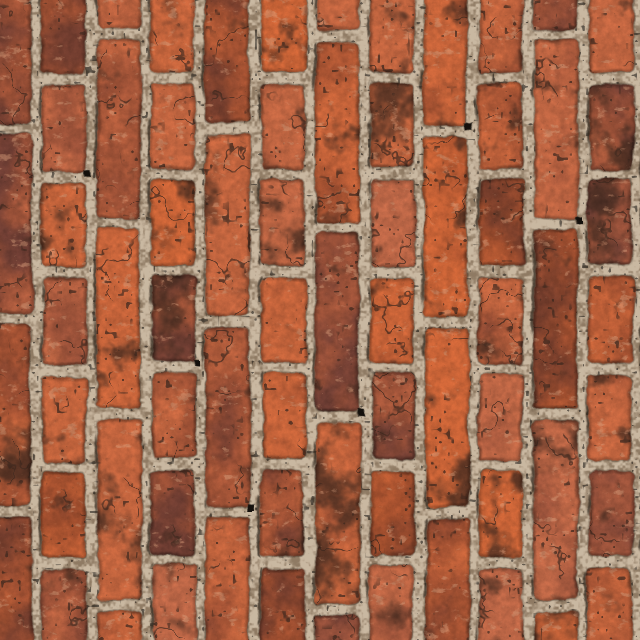
Write a WebGL 1 fragment shader that draws this texture.

```glsl
precision highp float;
// Weathered brick wall laid in upright columns: short and long bricks alternate
// column by column, and every second long column slips by half a brick.
// Warped rounded boxes give the outlines; hashes and layered noise give the wear.

uniform vec2 u_resolution;

// Layout, in canvas widths; starts are measured from the left and the top
const float COLUMN_PITCH = 0.0854;
const float COLUMN_START = 0.0573;
const float SHORT_PITCH = 0.1514;
const float SHORT_START = 0.125;
const float LONG_PITCH = 0.2985;
const float LONG_START = 0.202;
const float JOINT = 0.0172;
const float CORNER = 0.007;
const float COLUMN_JITTER = 0.012;
const float BRICK_JITTER = 0.0045;
const float HOLE_SIZE = 0.0055;
const float HOLE_CHANCE = 0.07;

// Colours
const vec3 CLAY = vec3(0.75, 0.40, 0.25);
const vec3 RUST = vec3(0.61, 0.32, 0.21);
const vec3 MAROON = vec3(0.43, 0.24, 0.19);
const vec3 UMBER = vec3(0.25, 0.16, 0.12);
const vec3 DUST = vec3(0.80, 0.58, 0.45);
const vec3 MORTAR_LIGHT = vec3(0.79, 0.72, 0.63);
const vec3 MORTAR_DARK = vec3(0.56, 0.48, 0.39);
const vec3 CREVICE = vec3(0.20, 0.16, 0.12);

float hash(vec2 p) {
  vec3 q = fract(p.xyx * vec3(0.1031, 0.1030, 0.0973));
  q += dot(q, q.yzx + 33.33);
  return fract((q.x + q.y) * q.z);
}

float noise(vec2 p) {
  vec2 i = floor(p), f = fract(p);
  f = f * f * (3.0 - 2.0 * f);
  return mix(mix(hash(i), hash(i + vec2(1.0, 0.0)), f.x),
             mix(hash(i + vec2(0.0, 1.0)), hash(i + 1.0), f.x), f.y);
}

float fbm(vec2 p) {
  float sum = 0.0, amplitude = 0.533;
  for (int i = 0; i < 4; i++) {
    sum += amplitude * noise(p);
    p = mat2(1.6, 1.2, -1.2, 1.6) * p + 17.3;
    amplitude *= 0.5;
  }
  return sum;
}

float roundedBox(vec2 p, vec2 halfSize, float radius) {
  vec2 q = abs(p) - halfSize + radius;
  return length(max(q, 0.0)) + min(max(q.x, q.y), 0.0) - radius;
}

vec3 brickColor(vec2 uv, vec2 id, float edge) {
  vec2 p = uv + 3.7 * vec2(hash(id + 5.0), hash(id + 9.0));
  float shade = mix(0.2, 1.1, hash(id + 21.0)) + 1.1 * (fbm(p * 16.0) - 0.5);
  vec3 color = mix(MAROON, RUST, smoothstep(0.0, 0.45, shade));
  color = mix(color, CLAY, smoothstep(0.38, 0.82, shade));
  color *= mix(vec3(1.05, 0.97, 0.85), vec3(0.98, 1.0, 1.1), hash(id + 31.0));

  // Soot, heavier on some bricks, and pale dusty scuffs
  float sooty = smoothstep(0.55, 1.0, hash(id + 43.0));
  float soot = smoothstep(0.68 - 0.2 * sooty, 0.88 - 0.12 * sooty, fbm(p * 22.0 + 40.0));
  color = mix(color, UMBER, 0.75 * soot);
  color = mix(color, DUST, 0.5 * smoothstep(0.64, 0.8, fbm(p * vec2(60.0, 95.0))));

  // Thin cracks, pits and fine grain
  float vein = abs(fbm(p * 19.0 + 80.0) - 0.5);
  float crack = (1.0 - smoothstep(0.003, 0.018, vein)) * smoothstep(0.52, 0.68, noise(p * 26.0));
  float pit = smoothstep(0.8, 0.92, noise(p * 150.0)) * smoothstep(0.35, 0.65, noise(p * 34.0));
  color = mix(color, UMBER, max(0.7 * crack, 0.75 * pit));
  color *= 0.86 + 0.28 * fbm(p * 130.0);

  // Worn, darker rim
  float rim = smoothstep(-0.007, 0.0, edge) * (0.3 + 0.7 * noise(uv * 55.0));
  return color * (1.0 - 0.42 * rim);
}

vec3 mortarColor(vec2 uv, float edge, float leftSide) {
  float grain = 0.6 * fbm(uv * 65.0) + 0.4 * noise(uv * 240.0);
  vec3 color = mix(MORTAR_DARK, MORTAR_LIGHT, smoothstep(0.22, 0.62, grain));
  color *= 1.0 - 0.5 * smoothstep(0.82, 0.95, noise(uv * 170.0 + 9.0));
  // Shadow hugging the bricks, with deeper gaps along their left sides
  float shadow = 0.6 * (1.0 - smoothstep(0.0, 0.0035, edge)) * (0.4 + 0.6 * noise(uv * 70.0));
  float gap = leftSide * smoothstep(0.5, 0.72, noise(uv * vec2(30.0, 24.0)));
  gap *= 1.0 - smoothstep(0.002, 0.006, edge);
  return mix(color, CREVICE, max(shadow, 0.75 * gap));
}

void main() {
  float pixel = 1.0 / min(u_resolution.x, u_resolution.y);
  vec2 uv = gl_FragCoord.xy * pixel;
  vec2 wobble = vec2(fbm(uv * 15.0), fbm(uv * 15.0 + 50.0)) - 0.5;
  vec2 chips = vec2(fbm(uv * 75.0), fbm(uv * 75.0 + 30.0)) - 0.5;
  vec2 p = uv + 0.009 * wobble + 0.006 * chips;

  // Find the column, then the brick within it
  float across = (p.x - COLUMN_START) / COLUMN_PITCH;
  float column = floor(across) + 1.0;
  float isLong = 1.0 - mod(column, 2.0);
  float slip = 0.5 * LONG_PITCH * step(1.5, mod(column, 4.0));
  float pitch = mix(SHORT_PITCH, LONG_PITCH, isLong);
  float start = mix(SHORT_START, LONG_START + slip, isLong);
  start += COLUMN_JITTER * (hash(vec2(column + 20.0, 3.0)) - 0.5);
  float along = (1.0 - p.y - start) / pitch;
  vec2 id = vec2(column, floor(along)) + 20.0;

  vec2 cell = vec2(COLUMN_PITCH, pitch);
  vec2 local = (fract(vec2(across, along)) - 0.5) * cell;
  local += BRICK_JITTER * (vec2(hash(id), hash(id + 13.0)) - 0.5);
  vec2 halfSize = 0.5 * (cell - JOINT);
  float edge = roundedBox(local, halfSize, CORNER);

  float leftSide = smoothstep(0.0, 0.004, -local.x - halfSize.x + 0.003);
  float mortar = smoothstep(-pixel, pixel, edge);
  vec3 color = mix(brickColor(uv, id, edge), mortarColor(uv, edge, leftSide), mortar);

  // Rare square holes left at lower right corners
  vec2 corner = abs(local - halfSize - vec2(0.003, 0.002));
  float hole = 1.0 - smoothstep(-pixel, pixel, max(corner.x, corner.y) - HOLE_SIZE);
  hole *= step(hash(id + 61.0), HOLE_CHANCE);
  gl_FragColor = vec4(mix(color, 0.4 * CREVICE, hole), 1.0);
}
```
